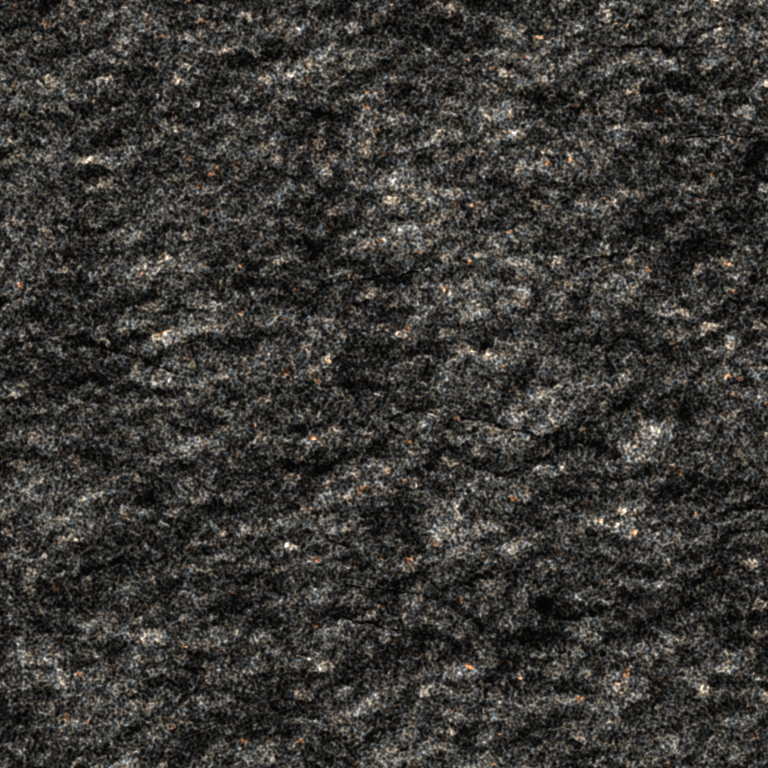
Reproduce this texture procedurally as a WebGL 2 fragment shader.

```glsl
#version 300 es
precision highp float;
// Rough dark stone: clumps, top-lit relief and fine grain are summed as
// gradient noise bands of unit variance, then cut by shadowed crevices,
// strewn with pale mineral crumbs and rust flecks, and mapped to warm grey.

uniform vec2 u_resolution;
out vec4 fragColor;

const float TAU = 6.2831853;
const float NOISE_DEVIATION = 0.216;
const vec3 STONE_TINT = vec3(1.03, 1.0, 0.945);
const vec3 CREAM_TINT = vec3(1.10, 1.0, 0.88);
const vec3 RUST_TINT = vec3(1.45, 0.95, 0.62);

// Integer hash of a cell, two values from 0 to 1
vec2 hash2(vec2 cell) {
    uvec2 v = uvec2(ivec2(cell)) * 1664525u + 1013904223u;
    v.x += v.y * 1664525u;
    v.y += v.x * 1664525u;
    v ^= v >> 16u;
    v.x += v.y * 1664525u;
    v.y += v.x * 1664525u;
    v ^= v >> 16u;
    return vec2(v & 0xffffu) / 65535.0;
}

float cornerSlope(vec2 cell, vec2 offset) {
    float angle = TAU * hash2(cell).x;
    return dot(vec2(cos(angle), sin(angle)), offset);
}

// Gradient noise scaled to unit variance
float noise(vec2 p) {
    vec2 i = floor(p), f = p - i;
    vec2 w = f * f * f * (f * (f * 6.0 - 15.0) + 10.0);
    vec2 e = vec2(1.0, 0.0);
    float low = mix(cornerSlope(i, f), cornerSlope(i + e, f - e), w.x);
    float high = mix(cornerSlope(i + e.yx, f - e.yx), cornerSlope(i + 1.0, f - 1.0), w.x);
    return mix(low, high, w.y) / NOISE_DEVIATION;
}

// Noise of a given frequency on a turned and shifted lattice
float band(vec2 p, float frequency, float angle) {
    float c = cos(angle), s = sin(angle);
    return noise(mat2(c, s, -s, c) * p * frequency + angle * 57.0);
}

// Height difference towards the light, for a surface lit from above
float relief(vec2 p, float frequency, float angle) {
    vec2 toLight = vec2(-0.1, 0.36) / frequency;
    return band(p, frequency, angle) - band(p + toLight, frequency, angle);
}

// Scattered ragged spots: x is coverage, y a random value of the spot
vec2 spots(vec2 p, float frequency, float share, float seed) {
    vec2 q = p * frequency + seed, cell = floor(q);
    vec2 result = vec2(0.0);
    for (int y = -1; y <= 1; y++) {
        for (int x = -1; x <= 1; x++) {
            vec2 home = cell + vec2(x, y);
            vec2 pick = hash2(home + 311.0);
            float radius = mix(0.16, 0.42, pick.y * pick.y);
            vec2 toCentre = (q - home - hash2(home)) * vec2(0.85, 1.15);
            float cover = 1.0 - smoothstep(0.6 * radius, 1.15 * radius, length(toCentre));
            cover *= step(pick.x, share);
            if (cover > result.x) result = vec2(cover, pick.y);
        }
    }
    return result;
}

// Thin dark seams that come and go
float crevices(vec2 p) {
    float seam = abs(noise(p * vec2(5.0, 15.0) + vec2(3.0, 41.0)));
    float patches = smoothstep(0.0, 1.2, noise(p * vec2(5.0, 8.0) + 83.0));
    return (1.0 - smoothstep(0.0, 0.28, seam)) * patches;
}

// Grey level for a tone of zero mean and unit variance
float greyLevel(float tone) {
    float t = max(tone, -2.7);
    return 0.2 + 0.125 * t + 0.022 * t * t;
}

void main() {
    vec2 p = gl_FragCoord.xy / u_resolution.y;

    // Ragged, slightly flattened domain
    vec2 ragged = vec2(band(p, 46.0, 0.7), band(p, 46.0, 2.1)) * 0.0016
                + vec2(band(p, 120.0, 1.3), band(p, 120.0, 2.7)) * 0.0008;
    vec2 bend = vec2(band(p, 6.0, 0.4), band(p, 6.0, 1.9)) * 0.006;
    vec2 w = p + bend + ragged;
    vec2 flattened = vec2(w.x * 0.72 + w.y * 0.1, w.y * 1.12 - w.x * 0.1);

    // Clumps and relief, from broad to small
    float tone = 0.17 * band(p, 3.5, 0.9)
               + 0.24 * band(flattened, 11.0, 0.2)
               + 0.28 * relief(flattened, 17.0, 0.5)
               + 0.36 * relief(flattened, 36.0, 1.1)
               + 0.34 * band(flattened, 58.0, 0.35);

    // Grain
    tone += 0.38 * band(p + ragged, 105.0, 0.6)
          + 0.40 * band(p, 176.0, 1.0)
          + 0.40 * band(p, 247.0, 0.45);

    // Crevices, crumbs and rust flecks
    vec2 boulders = spots(w, 14.0, 0.13, 19.0);
    vec2 crumbs = spots(w, 42.0, 0.16, 71.0);
    vec2 flecks = spots(w, 75.0, 0.04, 137.0);
    tone -= 1.5 * crevices(w);
    tone += 0.95 * boulders.x + 1.15 * crumbs.x + 0.7 * flecks.x - 0.04;

    // Warm and cool shifts of single grains
    float shift = 0.03 * band(p, 70.0, 1.7) + 0.03 * band(p, 190.0, 2.3);
    vec3 tint = STONE_TINT + vec3(shift, 0.0, -shift);
    tint = mix(tint, CREAM_TINT, crumbs.x * smoothstep(0.2, 0.8, crumbs.y));
    tint = mix(tint, RUST_TINT, 0.7 * flecks.x);

    fragColor = vec4(clamp(greyLevel(tone) * tint, 0.0, 1.0), 1.0);
}
```
